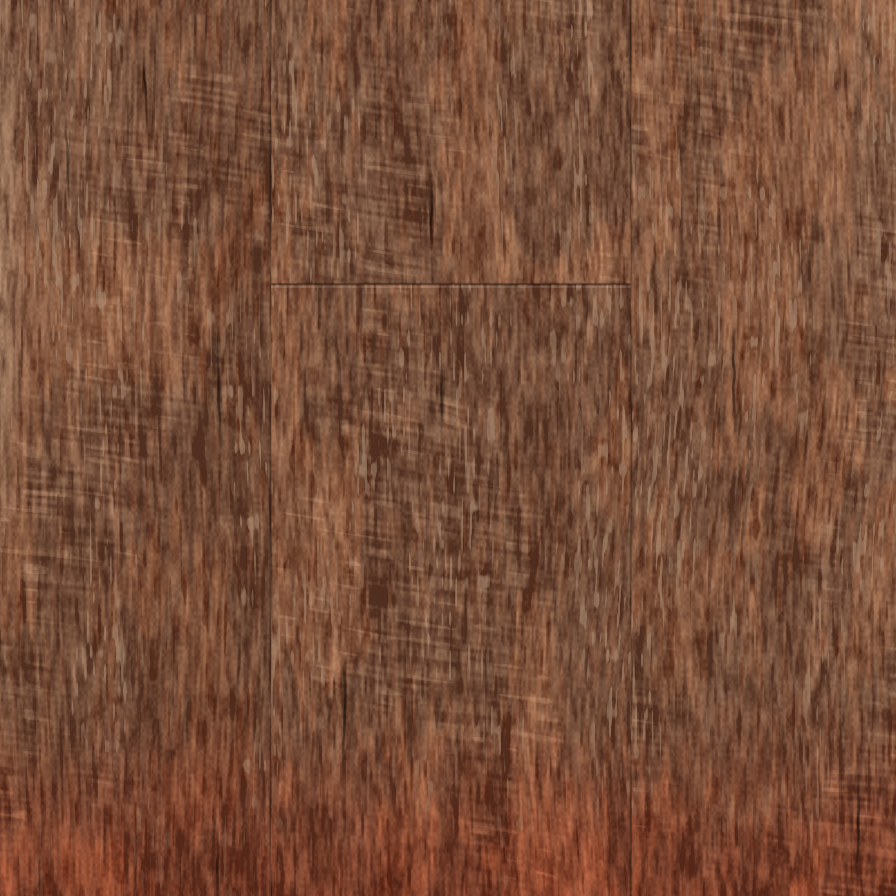
This texture is drawn by a Shadertoy shader. Its source:

```glsl
// Weathered brown oak planks with vertical grain, saw marks, cracks and a red stain along the bottom.

float hash(vec2 p) {
    vec3 q = fract(vec3(p.xyx) * 0.1031);
    q += dot(q, q.yzx + 33.33);
    return fract((q.x + q.y) * q.z);
}

float noise(vec2 p) {
    vec2 i = floor(p), f = fract(p);
    f = f * f * (3.0 - 2.0 * f);
    return mix(mix(hash(i), hash(i + vec2(1, 0)), f.x),
               mix(hash(i + vec2(0, 1)), hash(i + vec2(1, 1)), f.x), f.y);
}

float fbm(vec2 p) {
    float sum = 0.0, amp = 0.5;
    for (int i = 0; i < 5; i++) {
        sum += amp * noise(p);
        p = p * 2.03 + 17.1;
        amp *= 0.5;
    }
    return sum / 0.97;
}

// Tapered, nearly straight splits scattered over the floor
float cracks(vec2 p) {
    float dark = 0.0;
    for (int i = 0; i < 9; i++) {
        float k = float(i);
        vec2 c = vec2(hash(vec2(k, 3.7)), hash(vec2(k, 9.2)));
        float halfLen = mix(0.025, 0.075, hash(vec2(k, 5.1)));
        vec2 d = p - c;
        d.x += 0.08 * (hash(vec2(k, 1.4)) - 0.5) * d.y + 0.002 * (noise(vec2(k, p.y * 60.0)) - 0.5);
        float taper = max(0.0, 1.0 - abs(d.y) / halfLen);
        dark = max(dark, sqrt(taper) * (1.0 - smoothstep(0.0004, 0.0024, abs(d.x))));
    }
    return dark;
}

void mainImage(out vec4 fragColor, in vec2 fragCoord) {
    vec2 uv = fragCoord / iResolution.xy;

    // Plank layout: three columns, the middle one has a butt joint
    float leftSeam = 0.302, rightSeam = 0.704, joint = 0.683;
    float middle = step(leftSeam, uv.x) * step(uv.x, rightSeam);
    float plank = step(leftSeam, uv.x) + step(rightSeam, uv.x) + 3.0 * middle * step(joint, uv.y);
    float straight = 1.0 - step(leftSeam, uv.x);

    // Grain coordinates, gently bent
    vec2 g = uv + vec2(plank * 7.31, plank * 3.17);
    g.x += mix(0.022, 0.01, straight) * (noise(g * vec2(4.0, 3.0)) - 0.5);

    // Fibres from fine to broad, longer on the straight plank
    float stretch = mix(1.0, 0.65, straight);
    float fine = noise(g * vec2(310.0, 52.0 * stretch));
    float medium = noise(g * vec2(190.0, 24.0 * stretch) + 40.0);
    float bands = noise(g * vec2(60.0, 2.5) + 80.0);
    float patches = fbm(g * vec2(13.0, 6.0) + 120.0);
    float smoothWood = smoothstep(0.48, 0.58, patches + 0.10 * (medium - 0.5));
    float tone = 0.42 + 0.56 * (fine - 0.5) + 0.40 * (medium - 0.5) + 0.18 * (bands - 0.5);
    tone += 0.16 * (smoothWood - 0.5) + 0.15 * (patches - 0.5);
    tone += 0.26 * (noise(uv * vec2(400.0, 260.0)) - 0.5);

    // Light broken veins on the contours of a stretched field
    float field = fbm(g * vec2(7.0, 1.4) + 200.0);
    float vein = 1.0 - smoothstep(0.0, 0.016, abs(field - 0.52));
    tone += 0.20 * vein * smoothstep(0.3, 0.7, medium);

    // Slanted thin saw marks in rough areas
    vec2 s = vec2(uv.x, uv.y + 0.16 * uv.x + 0.01 * noise(uv * 9.0));
    float saw = noise(s * vec2(24.0, 230.0) + plank * 11.0);
    float rough = smoothstep(0.46, 0.62, fbm(g * vec2(8.0, 4.0) + 300.0));
    tone += 0.42 * (saw - 0.5) * (0.12 + 0.88 * rough) * (1.0 - 0.6 * smoothWood);
    float nick = smoothstep(0.80, 0.92, noise(s * vec2(28.0, 150.0) + 60.0));
    tone += 0.26 * nick * rough;

    // Dark pores and short smudges
    tone -= 0.30 * smoothstep(0.66, 0.86, noise(g * vec2(250.0, 32.0) + 400.0));
    tone -= 0.22 * smoothstep(0.59, 0.70, fbm(g * vec2(40.0, 24.0) + 500.0));

    // Broad light: bright upper right and left rim, dimmer low down
    tone += 0.08 * (uv.y - 0.45);
    tone += 0.16 * smoothstep(0.85, 1.0, uv.x) * smoothstep(0.45, 1.0, uv.y);
    float rim = (1.0 - smoothstep(0.0, 0.04, uv.x)) * smoothstep(0.3, 0.6, uv.y);
    tone += 0.20 * rim;
    tone -= 0.07 * smoothstep(0.18, 0.30, uv.x) * straight;

    // Brown ramp, warmer on smooth wood and bright fibres
    vec3 color = mix(vec3(0.36, 0.225, 0.16), vec3(0.66, 0.51, 0.40), clamp(tone, -0.15, 1.2));
    float warm = 0.75 * smoothWood + 0.6 * smoothstep(0.45, 0.75, medium);
    color -= vec3(-0.008, 0.026, 0.036) * warm * (1.0 - rim);

    // Red stain rising from the bottom
    float stain = 1.0 - smoothstep(0.0, 0.25, uv.y + 0.05 * (fbm(uv * 5.0) - 0.5));
    color *= mix(vec3(1.0), vec3(1.06, 0.82, 0.75), stain);

    // Sparse pale grey flecks left in the grain
    float fleck = smoothstep(0.68, 0.86, noise(g * vec2(330.0, 48.0) + 600.0));
    float worn = smoothstep(0.44, 0.62, fbm(g * vec2(18.0, 4.0) + 700.0));
    color = mix(color, vec3(0.68, 0.56, 0.46), 0.55 * fleck * worn * (1.0 - 0.7 * stain));

    // Splits and plank seams
    color *= 1.0 - 0.5 * cracks(uv);
    float seamX = min(abs(uv.x - leftSeam), abs(uv.x - rightSeam));
    float seamDark = (1.0 - smoothstep(0.0004, 0.0022, seamX)) * noise(uv * vec2(3.0, 18.0));
    float jointDark = middle * (1.0 - smoothstep(0.0005, 0.0022, abs(uv.y - joint)));
    color *= 1.0 - 0.40 * max(seamDark, 0.8 * jointDark);
    color += 0.08 * middle * (1.0 - smoothstep(0.0005, 0.002, abs(uv.y - joint + 0.003)));

    fragColor = vec4(clamp(color, 0.0, 1.0), 1.0);
}
```
